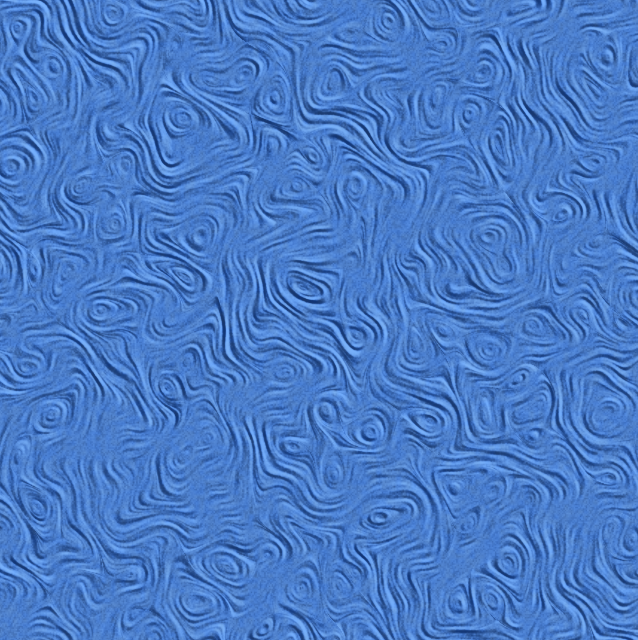
Give the GLSL for this texture, as a Shadertoy shader.

```glsl
const vec3 SHADOW = vec3(0.07, 0.20, 0.43);
const vec3 BASE = vec3(0.292, 0.492, 0.80);
const vec3 SHINE = vec3(0.475, 0.70, 0.99);
const vec3 WARM_TINT = vec3(0.035, 0.01, -0.05);
const vec2 LIGHT_DIR = vec2(0.64, 0.77);

float hash(vec2 p) {
    vec3 q = fract(p.xyx * vec3(0.1031, 0.1030, 0.0973));
    q += dot(q, q.yzx + 33.33);
    return fract((q.x + q.y) * q.z);
}

float cellNoise(vec2 p) {
    vec2 cell = floor(p);
    vec2 f = fract(p);
    f = f * f * (3.0 - 2.0 * f);
    float low = mix(hash(cell), hash(cell + vec2(1, 0)), f.x);
    float high = mix(hash(cell + vec2(0, 1)), hash(cell + vec2(1, 1)), f.x);
    return mix(low, high, f.y);
}

// Slope of a landscape made of layered sines, from broad to small
vec2 landscapeSlope(vec2 p, float baseFrequency, float frequencyStep) {
    vec2 slope = vec2(1e-5);
    for (int i = 0; i < 14; i++) {
        float n = float(i);
        float angle = n * 2.4 + 0.5;
        vec2 wave = vec2(cos(angle), sin(angle));
        float frequency = baseFrequency + frequencyStep * n;
        float weight = 1.0 / (1.0 + 0.1 * n);
        slope += wave * weight * cos(dot(wave, p) * frequency + n * n * 1.7);
    }
    return slope;
}

// Broad folds with thin fibres on top
float grain(vec2 p, float foldScale, float fibreScale) {
    return cellNoise(p * foldScale) + 0.35 * cellNoise(p * fibreScale + 37.0);
}

// Cross-slope of the grain, smeared along the contour through p
float foldSlope(vec2 p, float reach, float offset) {
    const int STEPS = 16;
    float total = 0.0;
    float weightSum = 0.0;
    for (int side = -1; side <= 1; side += 2) {
        vec2 q = p;
        for (int i = 0; i < STEPS; i++) {
            float t = float(i) / float(STEPS);
            float weight = 0.5 + 0.5 * cos(3.14159 * t);
            vec2 normal = normalize(landscapeSlope(q, 11.0, 6.2));
            float rise = grain(q + normal * offset, 190.0, 370.0)
                       - grain(q - normal * offset, 190.0, 370.0);
            total += rise * weight;
            weightSum += weight;
            q += vec2(-normal.y, normal.x) * float(side) * reach / float(STEPS);
        }
    }
    return total / weightSum;
}

// Soft limits keep the deepest and brightest edges in range
vec3 shade(float tone, float tint) {
    float level = tanh(tone);
    vec3 color = mix(BASE, SHADOW, max(-level, 0.0));
    color = mix(color, SHINE, max(level, 0.0));
    return color + WARM_TINT * tint;
}

void mainImage(out vec4 fragColor, in vec2 fragCoord) {
    vec2 p = fragCoord / iResolution.y;

    // Directional light, fading at the flat swirl centres
    vec2 slope = landscapeSlope(p, 11.0, 6.2);
    float facing = dot(slope, LIGHT_DIR) / (length(slope) + 0.22);
    float strength = mix(4.2, 8.8, cellNoise(p * 15.0 + 5.0));
    float tone = -foldSlope(p, 0.042, 0.0021) * facing * strength;

    // Faint woven surface
    float weave = cellNoise(p * 430.0) - 0.5;
    tone += 0.38 * weave;

    float tint = cellNoise(p * 130.0 + 11.0) - 0.5;
    fragColor = vec4(shade(tone, tint), 1.0);
}
```
